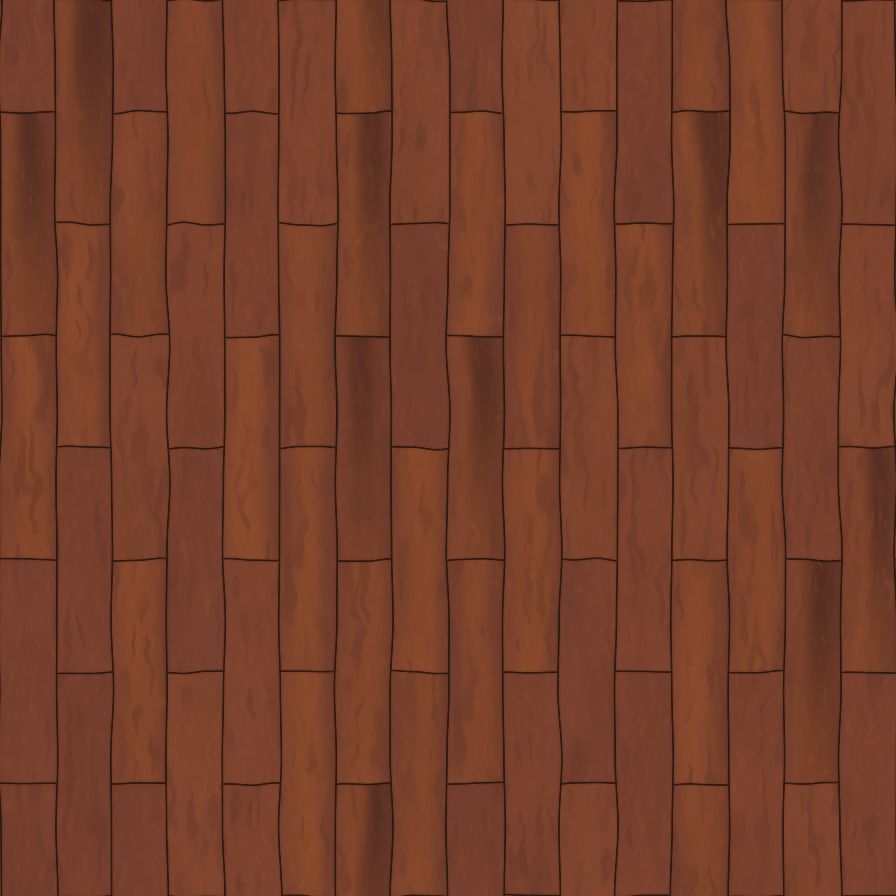
Reproduce this texture procedurally as a WebGL 2 fragment shader.

```glsl
#version 300 es
precision highp float;

uniform vec2 u_resolution;
out vec4 outColor;

// Layout, in canvas units or repeats per canvas
const vec2 PLANKS = vec2(16.0, 4.0);
const float SEAM_WIDTH = 0.0018;
const float SEAM_STRENGTH = 0.8;
const vec2 SEAM_WOBBLE = vec2(0.075, 0.016); // fraction of a plank
const float WOBBLE_RATE = 13.0;

// Wood
const vec2 STREAK_SCALE = vec2(150.0, 24.0);
const vec2 FIBRE_SCALE = vec2(290.0, 75.0);
const float STREAK_STRENGTH = 0.55;
const float FLECK_STRENGTH = 0.35;
const float WARM_SHARE = 0.52;
const float DARK_SHARE = 0.17;

const vec3 RED_BROWN = vec3(0.462, 0.246, 0.178);
const vec3 BROWN = vec3(0.505, 0.272, 0.180);
const vec3 ORANGE = vec3(0.540, 0.288, 0.165);
const vec3 STREAK = vec3(0.400, 0.215, 0.155);
const vec3 SHADOW = vec3(0.325, 0.175, 0.130);
const vec3 SEAM = vec3(0.120, 0.065, 0.050);

float hash(vec2 p) {
    return fract(sin(dot(p, vec2(127.1, 311.7))) * 43758.5453);
}

float noise(vec2 p) {
    vec2 i = floor(p);
    vec2 f = fract(p);
    f = f * f * (3.0 - 2.0 * f);
    return mix(mix(hash(i), hash(i + vec2(1.0, 0.0)), f.x),
               mix(hash(i + vec2(0.0, 1.0)), hash(i + vec2(1.0, 1.0)), f.x), f.y);
}

// Bends one axis near its closest whole number; the bend fades at mid-plank
float bendSeam(float x, float along, float amount, float seed) {
    float line = floor(x + 0.5);
    float fade = 1.0 - smoothstep(0.1, 0.5, abs(x - line));
    float bend = noise(vec2(along * WOBBLE_RATE, line * 7.0 + seed)) - 0.5;
    return x + bend * amount * fade;
}

// Plank tone: plain, warm with a side gradient, or crossed by a dark band
vec3 plankTone(vec2 id, vec2 local, vec2 uv) {
    float kind = hash(id + 3.7);
    float pick = hash(id + 19.3);
    vec3 tone = mix(RED_BROWN, BROWN, pick);
    float drift = noise(uv * vec2(22.0, 9.0) + id * 5.0) - 0.5;

    float isWarm = step(kind, WARM_SHARE);
    float isDark = step(kind, DARK_SHARE);
    float x = local.x + drift * 0.3;
    float glow = smoothstep(0.0, 0.4, x) * (1.0 - smoothstep(0.5, 1.1, x));
    tone = mix(tone, ORANGE, isWarm * glow * mix(0.55, 0.9, pick));
    float edge = smoothstep(0.65, 1.05, x);
    tone = mix(tone, STREAK, isWarm * edge * 0.6);

    float centre = mix(0.5, 0.8, pick);
    float band = 1.0 - smoothstep(0.05, 0.5, abs(x - centre));
    float fall = mix(0.25, 1.0, smoothstep(0.0, 0.9, local.y));
    tone = mix(tone, SHADOW, isDark * band * fall * 0.9);
    return tone * (1.0 + drift * 0.07);
}

// Long wavy dark streaks, fine fibres and small warm flecks
vec3 addGrain(vec3 tone, vec2 uv, vec2 id) {
    vec2 p = uv + vec2(hash(id), hash(id + 41.0));
    p.x += (noise(p * vec2(45.0, 38.0)) - 0.5) * 0.011;
    p.x += (noise(p * vec2(90.0, 110.0)) - 0.5) * 0.004;
    float coarse = noise(p * STREAK_SCALE);
    float fine = noise(p * FIBRE_SCALE + 17.0);
    float patches = smoothstep(0.2, 0.75, noise(p * vec2(34.0, 12.0) + 9.0));

    float streak = smoothstep(0.56, 0.76, coarse * 0.75 + fine * 0.25);
    tone = mix(tone, STREAK, streak * STREAK_STRENGTH * mix(0.4, 1.0, patches));
    float fleck = smoothstep(0.72, 0.92, fine) * (1.0 - streak);
    tone = mix(tone, ORANGE, fleck * FLECK_STRENGTH * (1.0 - 0.6 * patches));
    return tone * (0.98 + 0.04 * fine);
}

void main() {
    vec2 uv = gl_FragCoord.xy / u_resolution;
    float pixel = 1.0 / min(u_resolution.x, u_resolution.y);

    // Columns, with every other one shifted by half a plank
    vec2 grid = uv * PLANKS;
    grid.x = bendSeam(grid.x, uv.y, SEAM_WOBBLE.x, 2.0);
    float column = floor(grid.x);
    grid.y += 0.5 * (1.0 - mod(column, 2.0));
    grid.y = bendSeam(grid.y, uv.x * 3.0, SEAM_WOBBLE.y, column * 31.0);

    vec2 id = mod(floor(grid), PLANKS);
    vec2 local = fract(grid);
    vec3 color = addGrain(plankTone(id, local, uv), uv, id);

    // Seams, softly shaded at the plank rim
    vec2 rim = min(local, 1.0 - local) / PLANKS;
    float dist = min(rim.x, rim.y);
    color *= 1.0 - 0.12 * (1.0 - smoothstep(0.0, 0.004, dist));
    float halfWidth = 0.5 * SEAM_WIDTH;
    float seam = 1.0 - smoothstep(halfWidth - 0.5 * pixel, halfWidth + 0.5 * pixel, dist);
    color = mix(color, SEAM, seam * SEAM_STRENGTH);

    outColor = vec4(color, 1.0);
}
```
